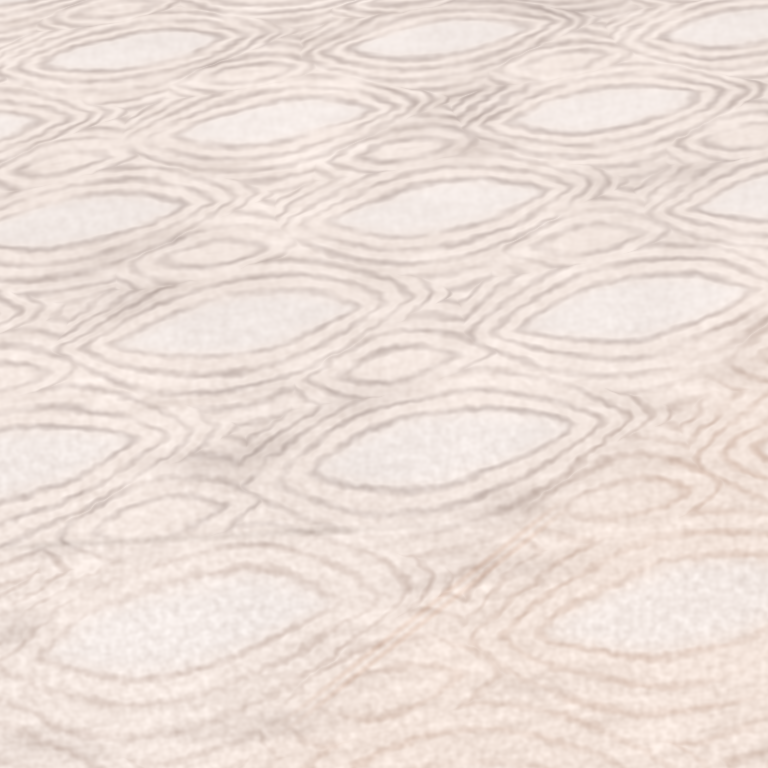
Write a Shadertoy shader that draws this pattern.

```glsl
// Pale woven cloth in perspective: staggered pointed lenses ringed by contour lines.
// A height field (lowest value over nearby lens motifs) is cut into level lines,
// then broken up with gradient noise for weave, stains, a seam and a warm crease.

vec2 hashGradient(vec2 cell) {
    vec2 k = vec2(dot(cell, vec2(127.1, 311.7)), dot(cell, vec2(269.5, 183.3)));
    return 2.0 * fract(sin(k) * 43758.5) - 1.0;
}

float gradientNoise(vec2 p) {
    vec2 i = floor(p), f = fract(p);
    vec2 s = f * f * f * (f * (f * 6.0 - 15.0) + 10.0);
    vec2 e = vec2(0.0, 1.0);
    return mix(
        mix(dot(hashGradient(i), f), dot(hashGradient(i + e.yx), f - e.yx), s.x),
        mix(dot(hashGradient(i + e.xy), f - e.xy), dot(hashGradient(i + e.yy), f - e.yy), s.x),
        s.y);
}

float fractalNoise(vec2 p) {
    float sum = 0.0, amplitude = 1.0;
    for (int i = 0; i < 3; i++) {
        sum += amplitude * gradientNoise(p);
        p = p * 2.03 + 17.3;
        amplitude *= 0.5;
    }
    return sum;
}

// Level of a slanted, pointed lens; tightness shortens it sideways.
float lensLevel(vec2 p, float tightness) {
    float rise = p.y - 0.4 * p.x;
    return sqrt(rise * rise + 0.0008) / 0.26 + p.x * p.x * tightness;
}

// Large lenses on a half-drop lattice, with a small one in each gap.
float contourField(vec2 p) {
    float level = 10.0;
    float nearestRow = floor(p.y + 0.5);
    for (int j = -1; j <= 1; j++) {
        float row = nearestRow + float(j);
        float stagger = 0.5 * mod(row, 2.0);
        float column = floor(p.x - stagger + 0.5);
        for (int i = -1; i <= 1; i++) {
            vec2 local = p - vec2(column + float(i) + stagger, row);
            level = min(level, lensLevel(local, 10.4));
            level = min(level, lensLevel(local - vec2(0.4, -0.38), 20.0) + 1.05);
        }
    }
    return level;
}

void mainImage(out vec4 fragColor, in vec2 fragCoord) {
    vec2 pos = fragCoord / iResolution.y;
    pos.y = 1.0 - pos.y;
    float pixel = 1.0 / iResolution.y;

    // Receding cloth plane: columns narrow and rows close up with distance
    float depth = pos.y + 0.04 * (pos.x - 0.5) + 1.159;
    vec2 cloth = vec2((pos.x - 0.572) / (0.33 * depth), 15.85 / depth - 9.08);
    vec2 wobble = vec2(fractalNoise(cloth * 4.0), fractalNoise(cloth * 4.0 + 41.0));
    vec2 ripple = vec2(gradientNoise(pos * 70.0), gradientNoise(pos * 70.0 + 9.0));
    float level = contourField(cloth + vec2(0.032, 0.05) * wobble + vec2(0.012, 0.02) * ripple);

    // Soft contour lines: strong along the lens rim, breaking up farther out
    float ring = abs(fract((level - 1.0) / 0.52 + 0.5) - 0.5) * 0.52;
    float lineDistance = ring * depth * depth / 66.0;
    float lineWidth = 0.0019 * depth;
    float line = 1.0 - smoothstep(0.0, 1.9 * lineWidth + pixel, lineDistance);
    line *= smoothstep(0.7, 0.8, level);
    float patchiness = fractalNoise(cloth * vec2(4.0, 3.0) + 7.0) + 0.5 * gradientNoise(pos * 45.0);
    line *= clamp(0.64 + 0.95 * patchiness, 0.08, 1.0);

    // Fold regions: paler below the seam, peach to the right of the crease
    vec2 fromFold = pos - vec2(0.71, 0.677);
    float across = dot(fromFold, vec2(0.621, 0.784));
    float along = dot(fromFold, vec2(0.784, -0.621));
    float seamOffset = pos.y - 0.713 + 0.05 * pos.x + 0.004 * gradientNoise(pos * 14.0);
    float below = smoothstep(-0.01, 0.03, seamOffset);
    float warm = smoothstep(-0.12, 0.1, across);

    // Ground with faint lens interiors
    float inside = 1.0 - smoothstep(0.5, 1.15, level);
    vec3 color = mix(vec3(0.962, 0.911, 0.881), vec3(0.954, 0.918, 0.9), inside);
    color -= vec3(0.004, 0.014, 0.022) * warm * (1.0 - 0.5 * inside);

    // Stretched grey-brown stains and finer slanted streaks
    float slant = pos.y + 0.12 * pos.x;
    float outer = smoothstep(1.0, 2.2, level);
    float stain = fractalNoise(vec2(pos.x * 4.0, slant * 15.0));
    color -= vec3(0.075, 0.078, 0.077) * outer * smoothstep(-0.1, 0.65, stain);
    float streak = fractalNoise(vec2(pos.x * 11.0, slant * 46.0) + 23.0);
    color += vec3(0.06, 0.065, 0.068) * streak * mix(0.35, 1.0, outer);
    color += 0.03 * fractalNoise(pos * 4.0 + 3.0);

    // Ink of the contours
    vec3 ink = mix(vec3(0.145, 0.15, 0.145), vec3(0.09, 0.12, 0.135), max(warm, 0.6 * below));
    color -= ink * line * mix(1.0, 0.75, below);

    // Seam shadow and paired crease lines
    float seam = 1.0 - smoothstep(0.0, 0.007 + pixel, abs(seamOffset));
    seam *= 1.0 - smoothstep(0.45, 0.71, pos.x);
    color -= 0.075 * seam * clamp(0.7 + gradientNoise(pos * 9.0), 0.2, 1.0);
    float crease = 1.0 - smoothstep(0.0, 0.005 + pixel, abs(abs(across) - 0.006));
    crease *= smoothstep(-0.48, -0.3, along) * (1.0 - smoothstep(-0.03, 0.05, along));
    color -= vec3(0.03, 0.055, 0.07) * crease;

    // Blotchy woven speckle, stronger toward the front
    float speckle = gradientNoise(pos * 80.0) + 0.6 * gradientNoise(pos * vec2(125.0, 140.0) + 5.0);
    color += speckle * mix(0.03, 0.075, smoothstep(0.2, 0.9, pos.y)) * vec3(0.9, 1.0, 1.05);

    fragColor = vec4(clamp(color, 0.0, 1.0), 1.0);
}
```
